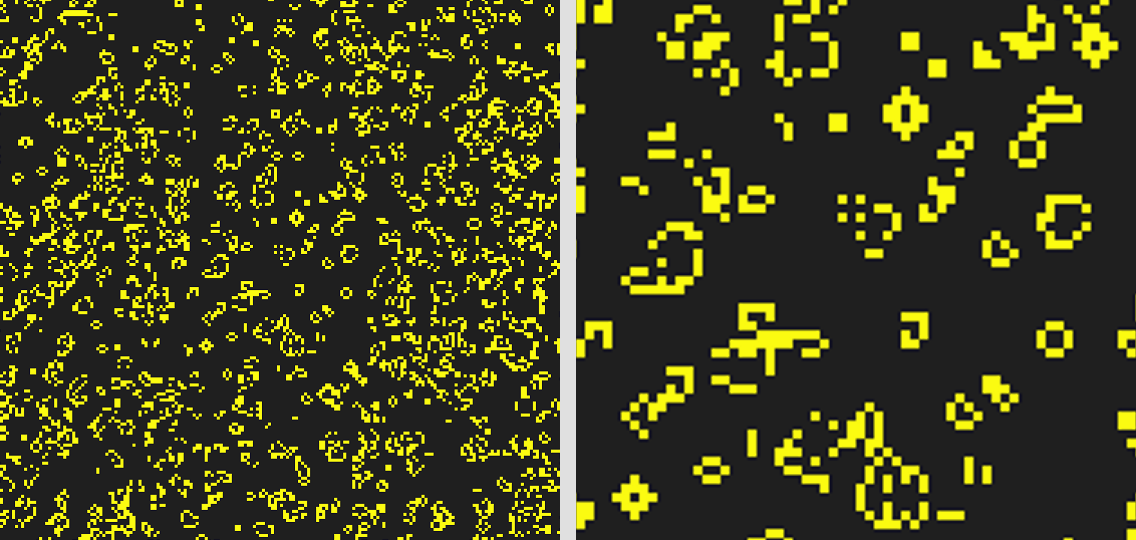
Left, the full canvas; right, a detail of the centre.
This pattern is drawn by a Shadertoy shader. Its source:

```glsl
// Yellow cellular automaton colonies (birth on 3, survival on 2 or 3) on charcoal
#define CELLS_ACROSS 186.0
#define SEED_DENSITY 0.2
#define GENERATIONS 8
#define EDGE_SOFTNESS 0.36
#define EDGE_HALO 0.32
#define CHARCOAL vec3(0.12, 0.12, 0.12)
#define YELLOW vec3(0.985, 0.985, 0.065)

// The window around a cell holds all seeds that can influence its 3x3 block
const int REACH = GENERATIONS + 1;
const int WINDOW = 2 * REACH + 1;

float hash(vec2 p) {
    return fract(sin(dot(p, vec2(12.9898, 78.233))) * 43758.5453);
}

// Two-bit count of each cell and its left and right neighbours
void countTriple(uint row, out uint ones, out uint twos) {
    uint left = row << 1u, right = row >> 1u;
    ones = left ^ row ^ right;
    twos = (left & row) | (right & (left ^ row));
}

// Advances a whole row at once, one cell per bit
uint nextRow(uint above, uint row, uint below) {
    uint a1, a2, r1, r2, b1, b2;
    countTriple(above, a1, a2);
    countTriple(row, r1, r2);
    countTriple(below, b1, b2);
    uint ones = a1 ^ r1 ^ b1;
    uint carry = (a1 & r1) | (b1 & (a1 ^ r1));
    uint oddTwos = a2 ^ r2 ^ b2 ^ carry;
    uint anyPair = (a2 & r2) | (b2 & carry) | ((a2 | r2) & (b2 | carry));
    uint allFour = a2 & r2 & b2 & carry;
    uint totalThree = ones & oddTwos & ~anyPair;
    uint totalFour = ~ones & ~oddTwos & anyPair & ~allFour;
    return totalThree | (row & totalFour);
}

// Soft coverage of a unit cell along each axis
vec2 cover(vec2 offset, float softness) {
    return clamp((0.5 - abs(offset)) / softness + 0.5, 0.0, 1.0);
}

// Coverage with a slight dark rim outside the edge
float cellWeight(vec2 offset, float softness) {
    vec2 w = mix(cover(offset, 1.0), cover(offset, softness), 1.0 + EDGE_HALO);
    return w.x * w.y;
}

void mainImage(out vec4 fragColor, in vec2 fragCoord) {
    float pixel = CELLS_ACROSS / iResolution.x;
    vec2 p = fragCoord * pixel;
    vec2 cell = floor(p);

    // Random seeds
    uint rows[WINDOW];
    for (int y = 0; y < WINDOW; y++) {
        uint bits = 0u;
        for (int x = 0; x < WINDOW; x++) {
            vec2 site = cell + vec2(x - REACH, y - REACH);
            bits |= uint(hash(site + 17.0) < SEED_DENSITY) << uint(x);
        }
        rows[y] = bits;
    }

    // Evolve the shrinking valid part of the window
    for (int g = 0; g < GENERATIONS; g++) {
        uint above = rows[g];
        for (int y = g + 1; y < WINDOW - 1 - g; y++) {
            uint row = rows[y];
            rows[y] = nextRow(above, row, rows[y + 1]);
            above = row;
        }
    }

    // Blend the living cells nearby
    float softness = max(EDGE_SOFTNESS, pixel);
    float alive = 0.0;
    for (int y = -1; y <= 1; y++) {
        for (int x = -1; x <= 1; x++) {
            float state = float((rows[REACH + y] >> uint(REACH + x)) & 1u);
            vec2 offset = p - cell - 0.5 - vec2(x, y);
            alive += state * cellWeight(offset, softness);
        }
    }
    fragColor = vec4(mix(CHARCOAL, YELLOW, clamp(alive, -0.09, 1.0)), 1.0);
}
```
